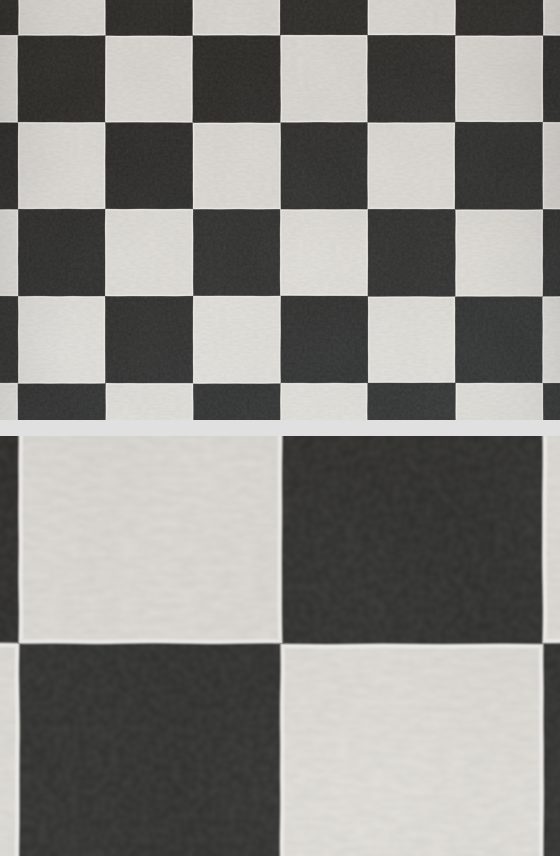
Top: the whole. Bottom: its middle third, enlarged.
Write a Shadertoy shader that draws this pattern.

```glsl
// Matte checkerboard of charcoal and off-white squares with pale rims and paper grain.

// Layout, in units of canvas height
const vec2 PITCH = vec2(0.2082, 0.2071);
const vec2 ORIGIN = vec2(0.6675, 0.5017);   // a corner where four squares meet
const float EDGE_SOFTNESS = 0.0016;
const float EDGE_JITTER = 0.0010;
const float RIM_WIDTH = 0.0036;

// Colours
const vec3 DARK_WARM = vec3(0.200, 0.194, 0.182);
const vec3 DARK_COOL = vec3(0.236, 0.246, 0.244);
const vec3 LIGHT_TOP = vec3(0.832, 0.822, 0.804);
const vec3 LIGHT_BOTTOM = vec3(0.868, 0.860, 0.842);
const vec3 RIM_COLOR = vec3(0.925, 0.920, 0.905);

// Surface
const float GRAIN_LIGHT = 0.022;
const float GRAIN_DARK = 0.030;
const float MOTTLE = 0.012;
const float CELL_VARIATION = 0.010;
const float SIDE_SHADE = 0.07;

float hash(vec2 p) {
    vec3 q = fract(p.xyx * vec3(0.1031, 0.1030, 0.0973));
    q += dot(q, q.yzx + 33.33);
    return fract((q.x + q.y) * q.z);
}

vec2 gradient(vec2 cell) {
    float angle = 6.2832 * hash(cell);
    return vec2(cos(angle), sin(angle));
}

// Gradient noise, roughly -0.7 to 0.7
float noise(vec2 p) {
    vec2 i = floor(p), f = fract(p);
    vec2 u = f * f * f * (f * (f * 6.0 - 15.0) + 10.0);
    vec2 e = vec2(1.0, 0.0);
    float bottom = mix(dot(gradient(i), f),
                       dot(gradient(i + e.xy), f - e.xy), u.x);
    float top = mix(dot(gradient(i + e.yx), f - e.yx),
                    dot(gradient(i + e.xx), f - e.xx), u.x);
    return mix(bottom, top, u.y);
}

void mainImage(out vec4 fragColor, in vec2 fragCoord) {
    vec2 uv = fragCoord / iResolution.xy;
    vec2 p = fragCoord / iResolution.y;
    float pixel = 1.0 / iResolution.y;

    // Offset from the nearest edge on each axis, slightly uneven per square
    vec2 grid = (p - ORIGIN) / PITCH;
    vec2 edge = round(grid);
    vec2 square = floor(grid);
    vec2 jitter = vec2(hash(vec2(edge.x, square.y) + 40.0),
                       hash(vec2(square.x, edge.y) + 71.0)) - 0.5;
    float wobble = 0.0008 * noise(p * 22.0 + 5.0);
    vec2 offset = (grid - edge) * PITCH - 2.0 * EDGE_JITTER * jitter + wobble;

    // Signed distance to the checker edges, positive inside light squares
    vec2 cell = edge + step(0.0, offset) - 1.0;
    float parity = mod(cell.x + cell.y, 2.0);
    float inside = min(abs(offset.x), abs(offset.y));
    float dist = inside * (parity < 0.5 ? -1.0 : 1.0);
    float soft = max(EDGE_SOFTNESS, 0.75 * pixel);
    float light = smoothstep(-soft, soft, dist);
    float rim = 1.0 - smoothstep(RIM_WIDTH - soft, RIM_WIDTH + soft, dist);

    // Base tones drift from warm at the top left to cool at the bottom right
    float cool = clamp(0.85 - 0.95 * uv.y + 0.35 * (uv.x - 0.5), 0.0, 1.0);
    vec3 dark = mix(DARK_WARM, DARK_COOL, cool);
    vec3 pale = mix(LIGHT_BOTTOM, LIGHT_TOP, smoothstep(0.1, 0.95, uv.y + 0.12 * uv.x));

    // Fibres run sideways on light squares, fine specks on dark ones
    float fibre = noise(p * vec2(65.0, 170.0)) + 0.5 * noise(p * vec2(150.0, 210.0) + 9.0);
    float speck = noise(p * 160.0 + 31.0) + 0.5 * noise(p * 85.0 + 17.0);
    float mottle = MOTTLE * noise(p * 9.0 + 3.0);
    float variation = CELL_VARIATION * (hash(cell + 90.0) - 0.5);
    pale += GRAIN_LIGHT * fibre + mottle + variation;
    dark += GRAIN_DARK * speck + mottle + variation;
    pale = mix(pale, RIM_COLOR, 0.8 * rim);

    // Blend the squares and shade the left and right sides
    vec3 color = mix(dark, pale, light);
    float side = pow(abs(2.0 * uv.x - 1.0), 6.0);
    color *= 1.0 - SIDE_SHADE * side;
    fragColor = vec4(clamp(color, 0.0, 1.0), 1.0);
}
```
